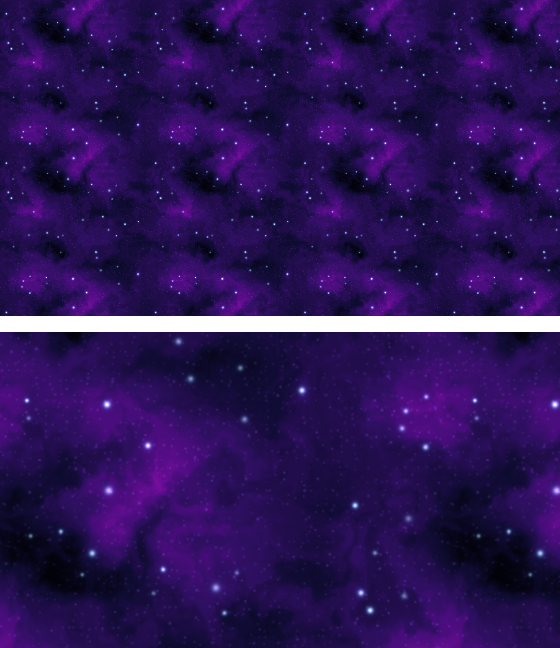
Top: the whole. Bottom: its middle third, enlarged.
Reproduce this texture procedurally as a WebGL 2 fragment shader.

```glsl
#version 300 es
precision highp float;
// A seamless violet nebula tile with stars, repeated 3.75 times across the canvas.
// Wrapped soft clouds and periodic, warped fractal noise form a density that is
// mapped to a colour ramp; hashed grids scatter the stars and the fine dust.
uniform vec2 u_resolution;
out vec4 fragColor;

vec3 hash3(vec2 cell, float seed) {
    vec3 h = fract(vec3(cell.xyx + seed * 1.37) * vec3(0.1031, 0.1030, 0.0973));
    h += dot(h, h.yxz + 33.33);
    return fract((h.xxy + h.yzz) * h.zyx);
}

// Value noise that repeats every n cells
float noise(vec2 p, float n, float seed) {
    vec2 g = p * n, i = floor(g), f = g - i;
    f = f * f * (3.0 - 2.0 * f);
    vec2 a = mod(i, n), b = mod(i + 1.0, n);
    return mix(mix(hash3(a, seed).x, hash3(vec2(b.x, a.y), seed).x, f.x),
               mix(hash3(vec2(a.x, b.y), seed).x, hash3(b, seed).x, f.x), f.y);
}

// Fractal noise centred on zero
float fbm(vec2 p, float n, float seed) {
    float sum = 0.0, amp = 0.5;
    for (int k = 0; k < 6; k++) {
        sum += amp * (noise(p, n, seed + float(k) * 7.0) - 0.5);
        n *= 2.0;
        amp *= 0.52;
    }
    return sum;
}

// Soft elliptical cloud that wraps around the tile edges
float cloud(vec2 p, vec2 centre, vec2 size) {
    vec2 d = p - centre;
    d = (d - round(d)) / size;
    return exp(-dot(d, d));
}

float nebulaDensity(vec2 p) {
    vec2 warp = vec2(fbm(p, 6.0, 11.0), fbm(p, 6.0, 53.0));
    vec2 q = p + 0.24 * warp;
    float d = 0.465 + 0.85 * fbm(p + 0.5 * warp.yx, 5.0, 91.0);
    // Dark voids
    d -= 0.60 * cloud(q, vec2(0.39, 0.22), vec2(0.15, 0.10));
    d -= 0.24 * cloud(q, vec2(0.27, 0.08), vec2(0.07, 0.10));
    d -= 0.28 * cloud(q, vec2(0.74, 0.42), vec2(0.18, 0.07));
    d -= 0.26 * cloud(q, vec2(0.33, 0.63), vec2(0.15, 0.05));
    d -= 0.22 * cloud(q, vec2(0.97, 0.22), vec2(0.08, 0.15));
    d -= 0.20 * cloud(q, vec2(0.65, 0.76), vec2(0.17, 0.06));
    d -= 0.22 * cloud(q, vec2(0.38, 0.96), vec2(0.07, 0.07));
    // Glowing gas
    d += 0.45 * cloud(q, vec2(0.19, 0.89), vec2(0.09, 0.055));
    d += 0.28 * cloud(q, vec2(0.24, 0.43), vec2(0.15, 0.12));
    d += 0.34 * cloud(q, vec2(0.60, 0.05), vec2(0.11, 0.11));
    d += 0.22 * cloud(q, vec2(0.47, 0.85), vec2(0.13, 0.06));
    d += 0.18 * cloud(q, vec2(0.72, 0.20), vec2(0.11, 0.10));
    return d;
}

vec3 nebulaColour(float d) {
    vec3 c = mix(vec3(0.005, 0.005, 0.03), vec3(0.06, 0.045, 0.20), smoothstep(0.0, 0.30, d));
    c = mix(c, vec3(0.13, 0.05, 0.295), smoothstep(0.26, 0.46, d));
    c = mix(c, vec3(0.18, 0.06, 0.38), smoothstep(0.43, 0.60, d));
    c = mix(c, vec3(0.29, 0.05, 0.49), smoothstep(0.57, 0.78, d));
    return mix(c, vec3(0.46, 0.05, 0.62), smoothstep(0.78, 1.10, d));
}

// One star at most per cell of an n by n grid: x = core, y = halo
vec2 stars(vec2 p, float n, float chance, float radius) {
    vec2 cell = floor(p * n);
    vec3 place = hash3(mod(cell, n), n + 3.0);
    vec3 kind = hash3(mod(cell, n), n + 29.0);
    float r = radius * mix(0.7, 1.1, kind.y);
    float dist = length(p - (cell + 0.18 + 0.64 * place.xy) / n) / r;
    float light = step(kind.x, chance) * mix(0.35, 1.0, kind.z);
    return light * vec2(exp(-dist * dist), exp(-0.35 * dist * dist));
}

void main() {
    // Tile space, y running down from the top left corner
    vec2 p = vec2(gl_FragCoord.x, u_resolution.y - gl_FragCoord.y) / u_resolution.x * 3.75;
    p = fract(p);

    vec3 colour = nebulaColour(nebulaDensity(p));

    // Fine dust, in a sparse and a dense layer
    colour += vec3(0.13, 0.09, 0.19) * stars(p, 37.0, 0.30, 0.0032).x;
    colour += vec3(0.08, 0.05, 0.12) * stars(p, 61.0, 0.40, 0.0030).x;

    // Bright, medium and small stars
    for (int k = 0; k < 3; k++) {
        float size = float(k);
        vec2 s = stars(p, 5.0 + 3.0 * size, 0.36 - 0.12 * size, 0.0069 - 0.0009 * size);
        colour += vec3(0.03, 0.16, 0.26) * s.y + vec3(0.75, 0.83, 0.74) * s.x;
    }
    fragColor = vec4(min(colour, 1.0), 1.0);
}
```
